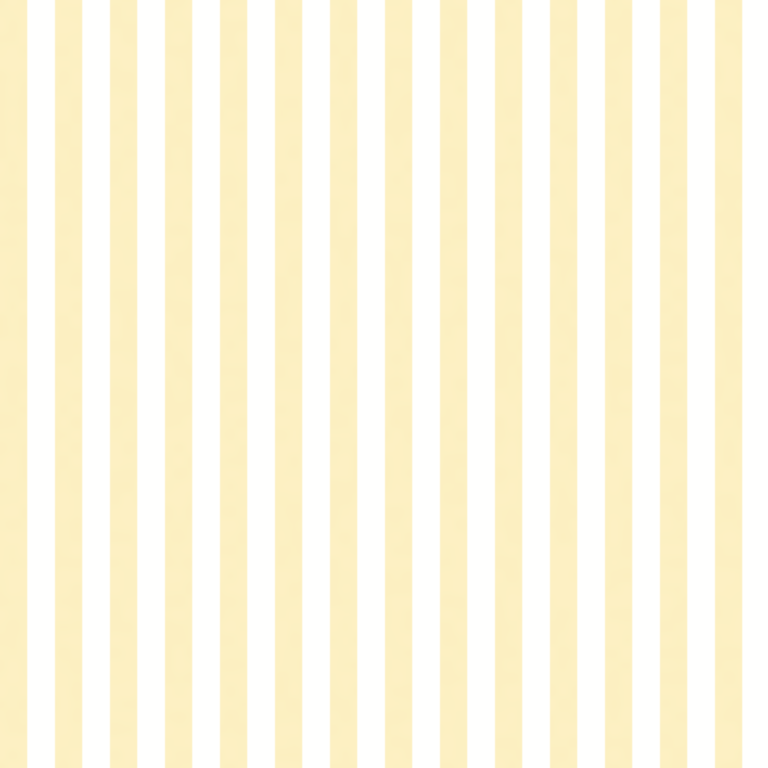
Give the GLSL for this pattern, as a Shadertoy shader.

```glsl
// Upright cream stripes on white, about fourteen across the canvas.
// Each stripe is a repeated 1D distance with a softened edge,
// and value noise adds a barely visible mottling to the colour.

const vec3 WHITE = vec3(1.0, 1.0, 0.995);
const vec3 CREAM = vec3(0.99, 0.94, 0.76);

const float PERIOD = 55.0 / 768.0;       // stripe plus gap
const float STRIPE_WIDTH = 27.2 / 768.0;
const float EDGE_SOFTNESS = 0.0014;      // half width of the blurred edge
const float MOTTLE_SCALE = 60.0;
const float MOTTLE_AMOUNT = 0.012;

float hash(vec2 p) {
    vec3 q = fract(vec3(p.xyx) * 0.1031);
    q += dot(q, q.yzx + 33.33);
    return fract((q.x + q.y) * q.z);
}

float valueNoise(vec2 p) {
    vec2 cell = floor(p);
    vec2 f = fract(p);
    f = f * f * (3.0 - 2.0 * f);
    float low = mix(hash(cell), hash(cell + vec2(1.0, 0.0)), f.x);
    float high = mix(hash(cell + vec2(0.0, 1.0)), hash(cell + vec2(1.0, 1.0)), f.x);
    return mix(low, high, f.y);
}

// Signed distance to the nearest stripe; negative inside
float stripeDistance(float x, float period, float width) {
    float firstCentre = 0.5 * width;
    // The first stripe runs off the left border without an edge
    float fromFirst = max(x - firstCentre, 0.0);
    float offset = (fract(fromFirst / period + 0.5) - 0.5) * period;
    return abs(offset) - 0.5 * width;
}

float coverage(float dist, float softness) {
    return 1.0 - smoothstep(-softness, softness, dist);
}

void mainImage(out vec4 fragColor, in vec2 fragCoord) {
    vec2 uv = fragCoord / iResolution.xy;
    float softness = max(EDGE_SOFTNESS, 0.75 / iResolution.x);

    float stripe = coverage(stripeDistance(uv.x, PERIOD, STRIPE_WIDTH), softness);

    // Faint unevenness, mostly in the blue channel
    float mottle = (valueNoise(uv * MOTTLE_SCALE) - 0.5) * MOTTLE_AMOUNT;
    vec3 cream = CREAM + mottle * vec3(0.2, 0.4, 1.0);

    fragColor = vec4(mix(WHITE, cream, stripe), 1.0);
}
```
